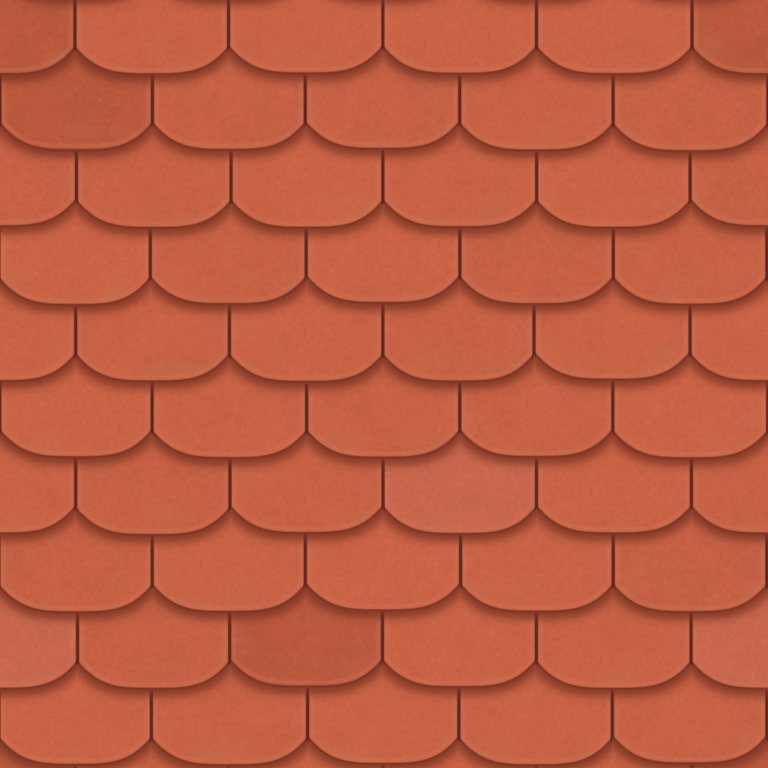
A Shadertoy shader for this texture:

```glsl
// Roof of overlapping round-bottomed clay tiles, five across and ten courses down.

const float COURSES = 10.0;    // one unit = one course = half a tile width
const float CURVE_RISE = 0.34; // height of the rounded corner
const float CURVE_POWER = 3.5;
const vec3 CLAY = vec3(0.778, 0.382, 0.270);
const vec3 DARK_CLAY = vec3(0.715, 0.340, 0.235);
const vec3 PINK_CLAY = vec3(0.790, 0.410, 0.315);
const vec3 WORN_CLAY = vec3(0.750, 0.440, 0.320);
const vec3 RIM_LIGHT = vec3(0.810, 0.450, 0.330);
const vec3 LIP = vec3(0.500, 0.220, 0.150);
const vec3 SHADE = vec3(0.470, 0.200, 0.135);
const vec3 JOINT = vec3(0.370, 0.155, 0.125);

float hash(vec2 p) {
    vec3 q = fract(p.xyx * 0.1031);
    q += dot(q, q.yzx + 33.33);
    return fract((q.x + q.y) * q.z);
}

float noise(vec2 p) {
    vec2 i = floor(p), f = fract(p);
    f = f * f * (3.0 - 2.0 * f);
    return mix(mix(hash(i), hash(i + vec2(1, 0)), f.x),
               mix(hash(i + vec2(0, 1)), hash(i + vec2(1, 1)), f.x), f.y);
}

// Random value of a tile, wrapping around the canvas
float tileHash(float column, float course, float salt) {
    return hash(vec2(mod(column, 5.0), mod(course, COURSES)) + salt);
}

// Horizontal position of the joint left of a tile; a few are clearly off
float jointX(float column, float course) {
    float slip = tileHash(column, course, 17.0) * 2.0 - 1.0;
    return 2.0 * column + 1.0 - mod(course, 2.0) - 0.015 + 0.04 * slip * slip * slip;
}

// Clay surface: tone per tile, mottling, grain and wear near the lower edge
vec3 clay(vec2 p, float column, float course, float edgeDist) {
    float tone = tileHash(column, course, 41.0);
    vec3 color = mix(CLAY, DARK_CLAY, 0.85 * step(0.92, tone));
    color = mix(color, PINK_CLAY, 0.8 * step(tone, 0.05));
    color *= 0.99 + 0.025 * tileHash(column, course, 63.0);

    vec2 q = p + 7.3 * vec2(column, course);
    float mottle = noise(q * 3.0) + 0.6 * noise(q * 9.0) - 0.8;
    float grain = noise(q * 22.0) + noise(q * 38.0) - 1.0;
    color *= 1.0 + 0.022 * mottle + 0.035 * grain;

    float wear = smoothstep(0.55, 0.95, noise(q * vec2(2.0, 4.0)));
    wear *= smoothstep(0.6, 0.1, edgeDist);
    float fleck = smoothstep(0.86, 0.98, noise(q * 18.0 + 50.0));
    return mix(color, WORN_CLAY, 0.3 * wear + 0.25 * fleck);
}

// Lay one course over what is below it; p.y runs down from the top
vec3 layCourse(vec3 below, vec2 p, float course, float px) {
    // Tile holding this point, corrected for shifted joints
    float column = floor((p.x - jointX(0.0, course)) * 0.5);
    column -= step(p.x, jointX(column, course));
    column += step(jointX(column + 1.0, course), p.x);
    float left = jointX(column, course);
    float right = jointX(column + 1.0, course);

    // Distance above the curved lower edge, and to the nearest side
    float u = min(abs(2.0 * (p.x - left) / (right - left) - 1.0), 1.0);
    float drop = 0.035 * (tileHash(column, course, 29.0) - 0.5);
    float edgeY = course + 0.975 + drop - CURVE_RISE * pow(u, CURVE_POWER);
    float slope = CURVE_RISE * CURVE_POWER * pow(u, CURVE_POWER - 1.0);
    float edgeDist = (edgeY - p.y) / sqrt(1.0 + slope * slope);
    float sideDist = min(p.x - left, right - p.x);

    // Shadow cast on the course below
    float reach = max(-edgeDist, 0.0) / 0.105;
    below = mix(below, SHADE, 0.72 * exp(-reach * reach));

    // Face, light rim, dark lip and side joint
    float soft = max(px, 0.012);
    vec3 face = clay(p, column, course, edgeDist);
    float rimDist = min(edgeDist - 0.075, sideDist - 0.055);
    face = mix(face, RIM_LIGHT, 0.4 * exp(-rimDist * rimDist / 0.0008));
    face = mix(face, LIP, 1.0 - smoothstep(0.035 - soft, 0.035 + soft, edgeDist));
    face = mix(face, JOINT, 1.0 - smoothstep(0.021 - soft, 0.021 + soft, sideDist));

    return mix(below, face, smoothstep(-soft, soft, edgeDist));
}

void mainImage(out vec4 fragColor, in vec2 fragCoord) {
    vec2 uv = fragCoord / iResolution.xy;
    vec2 p = COURSES * vec2(uv.x, 1.0 - uv.y);
    float px = COURSES / min(iResolution.x, iResolution.y);

    // Paint from the lowest visible course upwards
    float course = floor(p.y);
    vec3 color = CLAY;
    for (float k = 1.0; k >= -1.0; k -= 1.0) {
        color = layCourse(color, p, course + k, px);
    }
    fragColor = vec4(color, 1.0);
}
```
